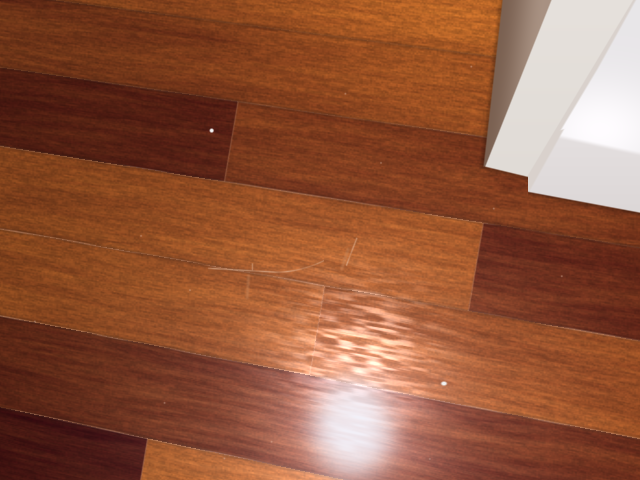
Reproduce this texture procedurally as a Shadertoy shader.

```glsl
// Glossy hardwood floor in receding boards, with a window glare, scratches and white door trim.

float hash(vec2 p) {
    vec3 q = fract(vec3(p.xyx) * 0.1031);
    q += dot(q, q.yzx + 33.33);
    return fract((q.x + q.y) * q.z);
}

float noise(vec2 p) {
    vec2 i = floor(p), f = fract(p);
    f = f * f * (3.0 - 2.0 * f);
    return mix(mix(hash(i), hash(i + vec2(1, 0)), f.x),
               mix(hash(i + vec2(0, 1)), hash(i + vec2(1, 1)), f.x), f.y);
}

float fbm(vec2 p) {
    float sum = 0.0;
    for (float amp = 0.5; amp > 0.05; amp *= 0.5) {
        sum += amp * noise(p);
        p = p * 2.03 + 17.0;
    }
    return sum;
}

float segment(vec2 p, vec2 a, vec2 b) {
    vec2 d = b - a;
    return length(p - a - d * clamp(dot(p - a, d) / dot(d, d), 0.0, 1.0));
}

// Soft-edged line or dot of the given half width
float stroke(float d, float w, float soft) {
    return 1.0 - smoothstep(w - soft, w + soft, abs(d));
}

float above(float d, float soft) {
    return smoothstep(-soft, soft, d);
}

// Bell-shaped spot of light
float spot(vec2 d, float power) {
    return exp(-pow(length(d), power));
}

vec3 floorColor(vec2 p, float soft) {
    // Undo the perspective: v runs across the boards, row counts them
    float v = (p.y - 0.13 * p.x) / (1.0 + 0.095 * p.x);
    float row = (sqrt(0.0225 + 0.018 * (v + 0.014)) - 0.15) / 0.009;
    float id = floor(row);
    int k = clamp(int(id) + 1, 0, 6);

    // End joints and the tone on either side, one entry per row
    float joint = float[7](9.0, 9.0, 0.532, 1.086, 0.778, 9.0, 0.463)[k];
    float leftTone = float[7](0.62, 0.38, 0.04, 0.72, 0.68, 0.2, -0.1)[k];
    float rightTone = float[7](0.62, 0.38, 0.36, 0.14, 0.58, 0.2, 0.85)[k];
    float along = p.x + 0.17 * p.y - joint;
    float tone = mix(leftTone, rightTone, above(along, soft));
    if (k < 2) tone += 0.3 * smoothstep(0.2, 1.0, p.x);
    float board = id * 7.3 + step(0.0, along) * 31.0;

    // Wood grain: broad figure, fine streaks and short pores
    float bend = 0.02 * noise(vec2(p.x * 4.0 + board, v * 9.0));
    float figure = fbm(vec2(p.x * 2.5 + board, (v + bend) * 22.0));
    float streak = fbm(vec2(p.x * 9.0 + board, (v + bend) * 130.0));
    float pores = noise(vec2(p.x * 75.0 + board, v * 300.0));
    float grit = noise(p * 260.0);
    tone += 0.4 * (figure - 0.47) + 0.34 * (streak - 0.47);
    vec3 col = mix(vec3(0.30, 0.10, 0.065), vec3(0.66, 0.36, 0.14), tone);
    col *= 0.84 + 0.18 * pores + 0.14 * grit;
    col *= 0.92 + 0.17 * smoothstep(0.0, 0.8, p.x);

    // Seams and end joints, faint and broken, partly filled with pale dust
    float f = fract(row);
    float seam = min(f, 1.0 - f) * (0.15 + 0.009 * row);
    float dust = smoothstep(0.3, 0.7, noise(p * 13.0 + id)) * smoothstep(0.05, 0.5, p.y);
    col *= 1.0 - 0.22 * stroke(seam, 0.003, 0.004);
    col = mix(col, vec3(0.76, 0.54, 0.42), (0.12 + 0.5 * dust) * stroke(seam, 0.0014, soft));
    col = mix(col, vec3(0.64, 0.42, 0.30), 0.5 * stroke(along, 0.0012, soft));

    // Sheen around the window reflection, broken up by the grain
    vec2 g = p - vec2(0.735, 0.89);
    float ripple = noise(vec2(p.x * 32.0, v * 190.0)) * 0.6 + 0.4 * streak;
    float halo = spot(g * vec2(2.3, 2.6), 2.0);
    float upper = spot((p - vec2(0.75, 0.73)) * vec2(8.0, 9.0), 2.0);
    float core = spot(g * vec2(11.5, 9.5), 3.5);
    col += vec3(0.17, 0.15, 0.16) * halo * (0.7 + 0.6 * streak);
    col += vec3(0.28, 0.28, 0.30) * spot(g * vec2(6.0, 6.0), 2.0);
    col += vec3(0.5, 0.52, 0.54) * upper * smoothstep(0.3, 0.8, ripple);
    col = mix(col, vec3(0.95, 0.94, 0.97), core * (0.85 + 0.2 * ripple));

    // Scratches
    float arc = p.y - 0.567 + 2.4 * pow(p.x - 0.575, 2.0);
    arc = abs(arc) + 9.0 * max(abs(p.x - 0.625) - 0.05, 0.0);
    float nick = min(segment(p, vec2(0.743, 0.497), vec2(0.722, 0.552)),
                     min(segment(p, vec2(0.526, 0.550), vec2(0.526, 0.564)),
                         segment(p, vec2(0.435, 0.559), vec2(0.575, 0.567))));
    float scuff = min(segment(p, vec2(0.518, 0.575), vec2(0.515, 0.62)),
                      segment(p, vec2(0.725, 0.52), vec2(0.712, 0.56)));
    col = mix(col, vec3(0.86, 0.67, 0.54), (0.25 + 0.65 * noise(p * 60.0)) * stroke(min(arc, nick), 0.0013, soft));
    col = mix(col, vec3(0.80, 0.58, 0.42), 0.3 * stroke(scuff, 0.003, 0.003));

    // Scattered specks, then two larger chips
    for (float i = 0.0; i < 14.0; i++) {
        vec2 c = vec2(1.33 * hash(vec2(i, 3.0)), hash(vec2(i, 8.0)));
        col = mix(col, vec3(0.85, 0.72, 0.65), 0.5 * stroke(length(p - c), 0.0015, soft));
    }
    float chip = min(length(p - vec2(0.441, 0.272)), length((p - vec2(0.925, 0.799)) * vec2(0.7, 1.0)));
    return mix(col, vec3(0.95), stroke(chip, 0.004, soft));
}

void mainImage(out vec4 fragColor, in vec2 fragCoord) {
    // Unit is the canvas height; y runs down from the top
    vec2 p = vec2(fragCoord.x, iResolution.y - fragCoord.y) / iResolution.y;
    float soft = max(1.0 / iResolution.y, 0.0022);
    vec3 col = floorColor(p, soft);

    // Door trim: shaded side, front, return, wall and baseboard
    float foot = p.x < 1.099 ? 0.347 + 0.24 * (p.x - 1.01) : 0.40 + 0.186 * (p.x - 1.102);
    float side = p.x - 1.047 + 0.114 * p.y;
    float back = p.x - 1.319 + 0.6 * p.y;
    float base = p.x - 1.102 - 0.557 * (0.4 - p.y);
    vec3 trim = mix(vec3(0.48, 0.38, 0.32), vec3(0.66, 0.57, 0.51), smoothstep(0.0, 0.09, side));
    trim = mix(trim, vec3(0.90, 0.88, 0.86) - 0.06 * p.y, above(p.x - 1.149 + 0.398 * p.y, soft));
    trim = mix(trim, vec3(0.85, 0.82, 0.80), above(back, soft));
    vec3 wall = vec3(0.91, 0.90, 0.91) + 0.09 * spot((p - vec2(1.25, 0.27)) * vec2(7.0, 10.0), 2.0);
    wall = mix(wall, vec3(0.95, 0.93, 0.93) - 0.2 * p.y, above(p.y - 0.286 - 0.214 * (p.x - 1.172), 0.006));
    trim = mix(trim, wall, above(max(base, min(back - 0.012, 0.27 - p.y)), 0.003));

    // Soft contact shadow, then the trim over the floor
    float inside = min(side, foot - p.y);
    col *= 1.0 - 0.25 * smoothstep(-0.012, 0.0, inside);
    fragColor = vec4(clamp(mix(col, trim, above(inside, soft)), 0.0, 1.0), 1.0);
}
```
